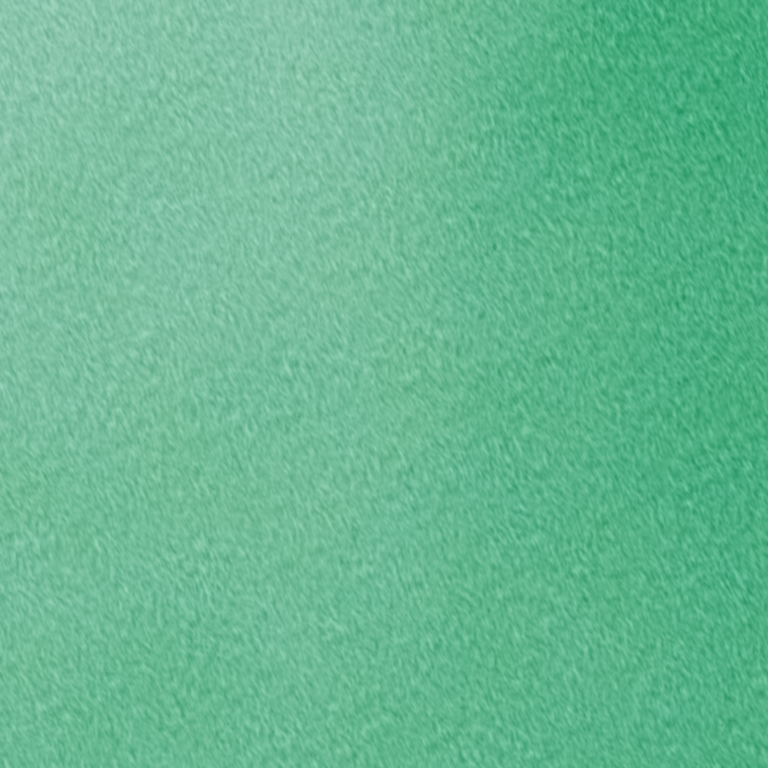
Reproduce this texture procedurally as a Shadertoy shader.

```glsl
// Soft green paper with a diagonal nap of fine fibres under an uneven colour wash.

const vec3 PALE_MINT  = vec3(0.550, 0.778, 0.682);
const vec3 SEA_GREEN  = vec3(0.440, 0.738, 0.596);
const vec3 DEEP_GREEN = vec3(0.250, 0.668, 0.480);
const vec3 FIBRE_TINT = vec3(1.00, 0.72, 0.84);   // how strongly fibres shift each channel
const vec2 FIBRE_DIR  = vec2(-0.42, 0.91);        // steep, leaning to the left

// Integer hash: lattice cell to a vector in [-1, 1]
vec2 hash2(vec2 cell) {
    uvec2 h = uvec2(ivec2(cell)) * 1664525u + 1013904223u;
    h.x += h.y * 1664525u;
    h.y += h.x * 1664525u;
    h ^= h >> 16u;
    h.x += h.y * 1664525u;
    h.y += h.x * 1664525u;
    h ^= h >> 16u;
    return vec2(h & 65535u) / 32767.5 - 1.0;
}

// Gradient noise, roughly in [-1, 1]
float noise(vec2 p) {
    vec2 i = floor(p), f = fract(p);
    vec2 u = f * f * f * (f * (f * 6.0 - 15.0) + 10.0);
    vec2 e = vec2(1.0, 0.0);
    float low  = mix(dot(hash2(i), f), dot(hash2(i + e.xy), f - e.xy), u.x);
    float high = mix(dot(hash2(i + e.yx), f - e.yx), dot(hash2(i + e.xx), f - e.xx), u.x);
    return mix(low, high, u.y);
}

float fbm(vec2 p, int octaves) {
    float sum = 0.0, amp = 1.0;
    for (int k = 0; k < octaves; k++) {
        sum += amp * noise(p);
        p = p * 2.03 + 17.3;
        amp *= 0.5;
    }
    return sum;
}

// Depth of the wash: pale at upper left, deep along the right side
float washDepth(vec2 p) {
    float slope = 0.05 + 0.20 * p.x + 0.42 * (1.0 - p.y);
    float edge = smoothstep(0.5, 1.0, p.x + 0.12 * p.y + 0.08 * noise(p * 5.0));
    return slope + 0.72 * edge * mix(0.15, 1.0, p.y) + 0.13 * fbm(p * 4.0 + 9.0, 3);
}

vec3 washColour(float depth) {
    vec3 lightHalf = mix(PALE_MINT, SEA_GREEN, clamp(depth / 0.4, 0.0, 1.0));
    return mix(lightHalf, DEEP_GREEN, clamp((depth - 0.4) / 0.6, 0.0, 1.0));
}

// Short stretched grains lying along dir, gently bent
float fibres(vec2 p, vec2 dir) {
    p += 0.010 * vec2(noise(p * 11.0), noise(p * 11.0 + 40.0));
    vec2 q = vec2(dot(p, vec2(dir.y, -dir.x)), dot(p, dir));
    float coarse = noise(q * vec2(165.0, 68.0));
    float fine = noise(q * vec2(255.0, 135.0) + 70.0);
    float clumps = noise(q * vec2(70.0, 42.0) + 130.0);
    return coarse + 0.65 * fine + 0.30 * clumps;
}

void mainImage(out vec4 fragColor, in vec2 fragCoord) {
    vec2 p = fragCoord / min(iResolution.x, iResolution.y);

    // Wash with slight cool and warm drifts
    float depth = washDepth(p);
    vec3 colour = washColour(depth);
    colour.b += 0.018 * fbm(p * 7.0 + 60.0, 2);

    // Fibres, stronger where the wash is deep and in scattered patches
    float strength = mix(0.13, 0.18, clamp(depth, 0.0, 1.0));
    strength *= 1.0 + 0.35 * noise(p * 14.0 + 25.0);
    colour += FIBRE_TINT * strength * fibres(p, FIBRE_DIR);

    // Sparse dark pits between fibres
    float pits = smoothstep(0.36, 0.70, noise(p * vec2(125.0, 95.0) + 210.0));
    colour -= FIBRE_TINT * 0.09 * pits;

    fragColor = vec4(clamp(colour, 0.0, 1.0), 1.0);
}
```
